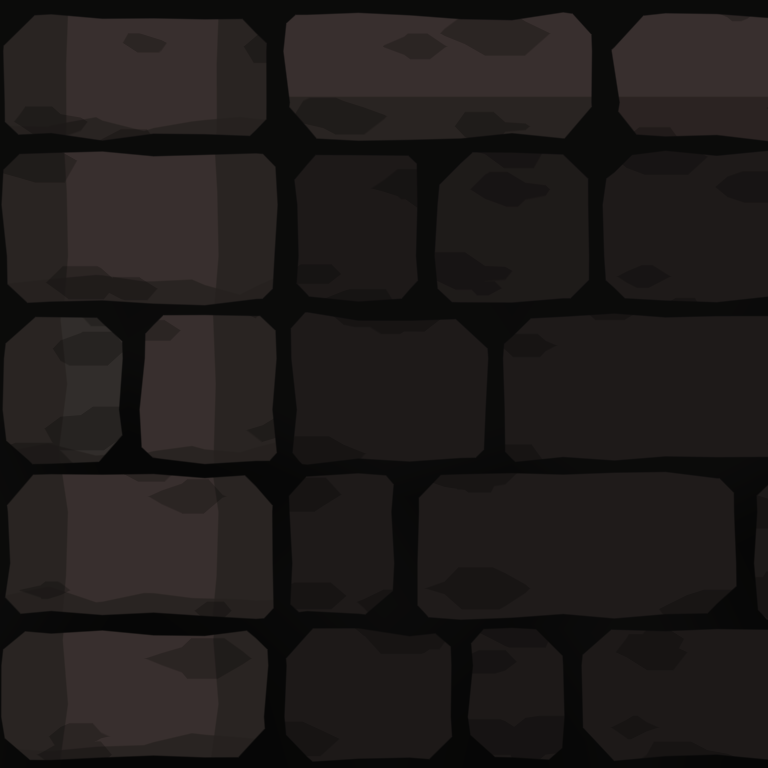
Write a WebGL 2 fragment shader that draws this texture.

```glsl
#version 300 es
precision highp float;
// Dark stone wall: five courses of uneven blocks with cut corners and chips.
// Joints bound each block; piecewise-linear noise breaks its edges, and
// hard-edged light falls on the left column and along the top course.

uniform vec2 u_resolution;
out vec4 fragColor;

// Colours
const vec3 MORTAR      = vec3(0.043, 0.042, 0.041);
const vec3 MORTAR_DEEP = vec3(0.025, 0.025, 0.024);
const vec3 STONE       = vec3(0.117, 0.102, 0.098);
const vec3 STONE_SIDE  = vec3(0.160, 0.141, 0.132);
const vec3 STONE_LIT   = vec3(0.221, 0.186, 0.180);
const vec3 STONE_DULL  = vec3(0.193, 0.178, 0.168);
const vec3 STONE_RUST  = vec3(0.168, 0.138, 0.132);

// Layout, in canvas units; courses run from bottom to top
const int COURSES = 5;
const float BEDS[6] = float[6](0.003, 0.188, 0.390, 0.598, 0.811, 0.989);
const vec4 JOINTS[5] = vec4[5](
  vec4(0.357, 0.600, 0.745, 1.1),
  vec4(0.366, 0.527, 0.968, 1.1),
  vec4(0.173, 0.369, 0.646, 1.1),
  vec4(0.370, 0.557, 0.777, 1.1),
  vec4(0.360, 0.788, 1.100, 1.1));
const float WALL_LEFT = -0.006;
const float COLUMN_LIMIT = 0.4;          // blocks ending before this are lit
const vec2 JOINT_HALF = vec2(0.0135, 0.0105);
const vec2 LIGHT_BAND = vec2(0.083, 0.279);
const float TOP_LIGHT_EDGE = 0.874;

// Wear
const float EDGE_WOBBLE = 0.012;
const float EDGE_SEGMENTS = 15.0;
const vec2 CORNER_CUT = vec2(0.010, 0.042);
const float RIM_HEIGHT = 0.020;
const int CHIPS = 4;
const float CHIP_SHADE = 0.77;

float hash(vec2 p) {
  vec3 q = fract(p.xyx * vec3(0.1031, 0.1030, 0.0973));
  q += dot(q, q.yzx + 33.33);
  return fract((q.x + q.y) * q.z);
}

// Broken line through random heights, from -0.5 to 0.5
float brokenLine(float t, float seed) {
  float i = floor(t);
  return mix(hash(vec2(i, seed)), hash(vec2(i + 1.0, seed)), fract(t)) - 0.5;
}

// Antialiased coverage of the positive side of d
float cover(float d) {
  float px = 1.0 / min(u_resolution.x, u_resolution.y);
  return smoothstep(-px, px, d);
}

// Distances inward from the left, right, bottom and top edges
vec4 edgeInsets(vec2 p, vec2 lo, vec2 hi, float seed) {
  vec4 wobble;
  for (int i = 0; i < 4; i++) {
    float along = i < 2 ? p.y : p.x;
    wobble[i] = brokenLine(along * EDGE_SEGMENTS, seed + float(i) * 7.0);
  }
  vec4 inset = vec4(p.x - lo.x, hi.x - p.x, p.y - lo.y, hi.y - p.y);
  return inset - JOINT_HALF.xxyy - wobble * EDGE_WOBBLE;
}

// Positive inside the block, with a random cut at each corner
float blockDepth(vec4 e, float seed) {
  float d = min(min(e.x, e.y), min(e.z, e.w));
  for (int i = 0; i < 4; i++) {
    float cut = mix(CORNER_CUT.x, CORNER_CUT.y, hash(vec2(seed, float(i) + 40.0)));
    d = min(d, (e[i % 2] + e[2 + i / 2] - cut) * 0.707);
  }
  return d;
}

// Angular chips along the top and bottom, some inside the face
float chipCover(vec2 p, vec2 lo, vec2 hi, float seed) {
  float chips = 0.0;
  for (int i = 0; i < CHIPS; i++) {
    float s = seed + float(i) * 13.0;
    float inward = 0.28 * hash(vec2(s, 61.0));
    float level = i % 2 == 0 ? inward : 1.0 - inward;
    vec2 q = p - mix(lo, hi, vec2(hash(vec2(s, 62.0)), level));
    q.x += q.y * (hash(vec2(s, 63.0)) - 0.5) * 1.6;
    float size = mix(0.012, 0.045, hash(vec2(s, 64.0)));
    float d = size - abs(q.x) * 0.65 - abs(q.y) + 0.018 * brokenLine(p.x * 38.0, s);
    chips = max(chips, cover(min(d, size * 0.65 - abs(q.y))));
  }
  return chips;
}

// Stone colour before chips, with hard steps of light
vec3 stoneColour(vec2 p, vec2 hi, int course, float rimInset, float seed) {
  vec3 colour = STONE * mix(0.96, 1.05, hash(vec2(seed, 80.0)));
  float rim = cover(rimInset - RIM_HEIGHT - 0.03 * brokenLine(p.x * 16.0, seed + 3.0));
  if (hi.x < COLUMN_LIMIT) {
    float x = p.x + 0.014 * brokenLine(p.y * 12.0, seed + 5.0);
    float band = cover(x - LIGHT_BAND.x) * cover(LIGHT_BAND.y - x);
    vec3 lit = hi.x < COLUMN_LIMIT * 0.5 ? STONE_DULL : STONE_LIT;
    colour = mix(STONE_SIDE, lit, band * mix(0.25, 1.0, rim));
    colour *= mix(0.92, 1.0, rim);
  } else if (course == COURSES - 1) {
    vec3 shade = hi.x > 1.0 ? STONE_RUST : STONE_SIDE;
    colour = mix(shade, STONE_LIT, cover(p.y - TOP_LIGHT_EDGE));
  }
  return colour;
}

void main() {
  vec2 p = gl_FragCoord.xy / u_resolution;

  // Find the course and the joints on either side
  int course = 0;
  for (int i = 1; i < COURSES; i++) if (p.y > BEDS[i]) course = i;
  vec2 lo = vec2(WALL_LEFT, BEDS[course]);
  vec2 hi = vec2(1.1, BEDS[course + 1]);
  for (int i = 0; i < 4; i++) {
    float joint = JOINTS[course][i];
    if (joint <= p.x) lo.x = max(lo.x, joint);
    else hi.x = min(hi.x, joint);
  }
  float seed = floor(lo.x * 90.0) + float(course) * 131.0 + 17.0;

  // Mortar with deeper angular patches
  float hollow = brokenLine(p.x * 6.0, 3.0) + brokenLine(p.y * 7.0 + p.x, 9.0);
  vec3 colour = mix(MORTAR, MORTAR_DEEP, smoothstep(-0.1, 0.5, hollow + p.x * 0.2));

  // Stone and its wear
  vec4 e = edgeInsets(p, lo, hi, seed);
  vec3 stone = stoneColour(p, hi, course, e.z, seed);
  stone *= mix(1.0, CHIP_SHADE, chipCover(p, lo, hi, seed));
  colour = mix(colour, stone, cover(blockDepth(e, seed)));
  fragColor = vec4(colour, 1.0);
}
```
